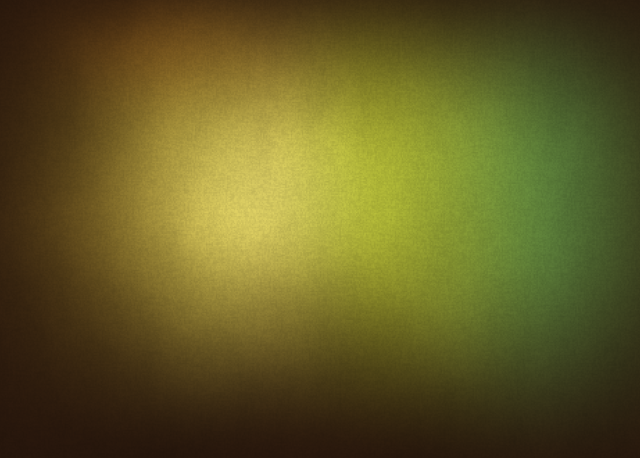
Give the GLSL for this background, as a Shadertoy shader.

```glsl
// A worn, softly lit cloth: an amber-to-green colour ramp under a pale glow,
// darkened to brown at the borders by smooth ramps, then mottled with layered
// value noise, faint vertical creases and a fine woven grain.

float hash(vec2 p) {
    p = fract(p * vec2(0.1031, 0.1137));
    p += dot(p, p.yx + 33.3);
    return fract((p.x + p.y) * p.x * 7.31);
}

float noise(vec2 p) {
    vec2 cell = floor(p), f = fract(p);
    f = f * f * (3.0 - 2.0 * f);
    float low = mix(hash(cell), hash(cell + vec2(1, 0)), f.x);
    float high = mix(hash(cell + vec2(0, 1)), hash(cell + vec2(1, 1)), f.x);
    return mix(low, high, f.y);
}

float fbm(vec2 p) {
    float sum = 0.0, amplitude = 0.5;
    for (int i = 0; i < 5; i++) {
        sum += amplitude * noise(p);
        p = mat2(1.6, 1.2, -1.2, 1.6) * p + 17.0;
        amplitude *= 0.5;
    }
    return sum;
}

float glow(vec2 p, vec2 center, vec2 radius) {
    vec2 d = (p - center) / radius;
    return exp(-dot(d, d));
}

// Ochre, pale yellow, lime and green from left to right
vec3 clothColor(float x) {
    vec3 color = mix(vec3(0.53, 0.42, 0.13), vec3(0.75, 0.69, 0.25), smoothstep(0.0, 0.42, x));
    color = mix(color, vec3(0.67, 0.69, 0.18), smoothstep(0.40, 0.60, x));
    return mix(color, vec3(0.36, 0.52, 0.24), smoothstep(0.56, 0.90, x));
}

// Light falls off at its own rate toward each border
float lighting(vec2 uv) {
    float bottom = smoothstep(-0.02, 0.56, uv.y + 0.05 * smoothstep(0.5, 0.8, uv.x));
    float top = 1.0 - smoothstep(0.62, 1.12, uv.y);
    float left = smoothstep(-0.12, 0.36, uv.x);
    float right = 1.0 - smoothstep(0.78, 1.18, uv.x);
    return bottom * top * left * right;
}

void mainImage(out vec4 fragColor, in vec2 fragCoord) {
    vec2 uv = fragCoord / iResolution.xy;
    vec2 p = fragCoord / iResolution.y;

    // Cloudy stains bend the light slightly
    float stains = fbm(p * 4.0 + 3.0) - 0.48;
    vec2 bent = uv + 0.03 * vec2(stains, fbm(p * 3.0 + 41.0) - 0.48);

    // Ramp, border shade and coloured glows
    vec3 color = mix(vec3(0.15, 0.085, 0.045), clothColor(bent.x), lighting(bent));
    color += vec3(0.07, 0.08, 0.12) * glow(bent, vec2(0.41, 0.57), vec2(0.16, 0.20));
    color += vec3(0.10, 0.04, 0.0) * glow(bent, vec2(0.28, 0.90), vec2(0.18, 0.13));

    // Mottling and long creases
    float creases = fbm(vec2(p.x * 16.0 + 2.0 * stains, p.y * 4.0)) - 0.48;
    color *= 1.0 + 0.16 * stains + 0.09 * creases;

    // Woven threads and speckle
    float weave = noise(p * vec2(60.0, 300.0)) + noise(p * vec2(300.0, 60.0)) - 1.0;
    float speckle = noise(p * 330.0 + 9.0) - 0.5;
    color *= 1.0 + 0.035 * weave + 0.09 * speckle;

    fragColor = vec4(clamp(color, 0.0, 1.0), 1.0);
}
```
